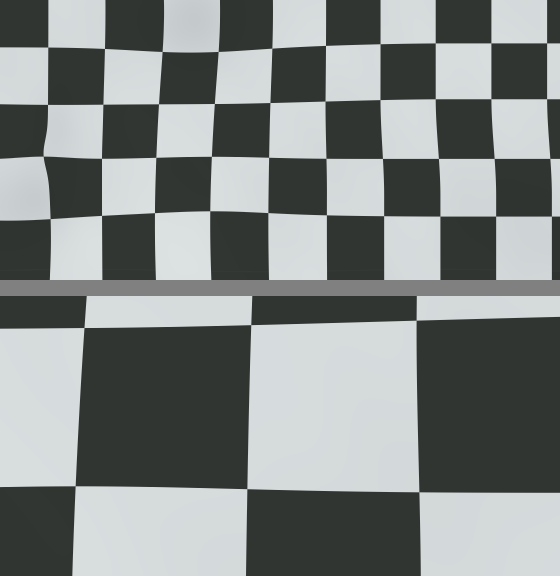
Top: the whole. Bottom: its middle third, enlarged.
Give the GLSL for this pattern, as a Shadertoy shader.

```glsl
// Dark and pale checkered cloth, gently rippled, with soft fold shading.

vec2 hashGradient(vec2 cell) {
    vec2 h = vec2(dot(cell, vec2(127.1, 311.7)), dot(cell, vec2(269.5, 183.3)));
    return 2.0 * fract(sin(h) * 43758.5) - 1.0;
}

float gradientNoise(vec2 p) {
    vec2 i = floor(p), f = fract(p);
    vec2 u = f * f * f * (f * (f * 6.0 - 15.0) + 10.0);
    vec2 e = vec2(0.0, 1.0);
    float low = mix(dot(hashGradient(i), f),
                    dot(hashGradient(i + e.yx), f - e.yx), u.x);
    float high = mix(dot(hashGradient(i + e.xy), f - e.xy),
                     dot(hashGradient(i + e.yy), f - e.yy), u.x);
    return mix(low, high, u.y);
}

// Soft elliptical swell, 1 at its centre
float swell(vec2 p, vec2 centre, vec2 radius) {
    vec2 q = (p - centre) / radius;
    return exp(-dot(q, q));
}

// Displacement of the cloth, in canvas heights
vec2 clothPull(vec2 p) {
    float right = smoothstep(0.8, 1.6, p.x);
    float upper = smoothstep(0.3, 0.65, p.y);
    float pinch = swell(p, vec2(0.15, 0.45), vec2(0.13, 0.07));

    vec2 pull = right * mix(vec2(0.008, -0.006), vec2(-0.009, 0.014), upper);
    pull += pinch * vec2(-0.017, 0.010);
    pull.x += 0.019 * swell(p, vec2(0.70, 0.95), vec2(0.30, 0.26));
    pull.x -= 0.019 * swell(p, vec2(0.68, 0.20), vec2(0.36, 0.40));
    pull.x += 0.013 * swell(p, vec2(0.15, 0.15), vec2(0.17, 0.22));
    pull.y -= 0.019 * swell(p, vec2(0.68, 0.83), vec2(0.28, 0.16));
    pull.y -= 0.006 * swell(p, vec2(0.20, 0.63), vec2(0.30, 0.10));
    pull.y -= 0.021 * swell(p, vec2(0.03, 0.19), vec2(0.28, 0.15));
    pull.y += 0.014 * swell(p, vec2(0.76, 0.30), vec2(0.26, 0.19));
    return pull;
}

// Antialiased checker: 1 in pale squares, 0 in dark ones
float checker(vec2 grid, float pixelsPerCell) {
    vec2 edge = 2.0 * abs(fract(grid * 0.5 - 0.25) - 0.5) - 0.5;
    vec2 side = clamp(edge * pixelsPerCell * 2.0, -1.0, 1.0);
    return 0.5 + 0.5 * side.x * side.y;
}

// Brightness of the folds, around 0
float foldShade(vec2 p) {
    float shade = 0.025 * gradientNoise(p * vec2(3.1, 2.3) + 4.7);
    shade += 0.010 * gradientNoise(p * vec2(7.0, 5.0) + p.yx * 2.0);
    shade += 0.025 * swell(p, vec2(0.62, 0.20), vec2(0.35, 0.35));
    shade -= 0.065 * swell(p, vec2(0.70, 0.93), vec2(0.16, 0.16));
    shade -= 0.060 * swell(p, vec2(0.12, 0.27), vec2(0.15, 0.13));
    shade -= 0.040 * swell(p, vec2(0.20, 0.55), vec2(0.08, 0.15));
    shade -= 0.025 * swell(p, vec2(1.90, 0.12), vec2(0.25, 0.25));
    return shade;
}

void mainImage(out vec4 fragColor, in vec2 fragCoord) {
    vec2 p = fragCoord / iResolution.y;

    // Grid of squares; the bottom row runs on to the lower edge
    vec2 grid = (p - clothPull(p) - vec2(0.172, 0.831)) / vec2(0.199, 0.1995);
    grid.y = max(grid.y, -3.5);
    float pale = checker(grid, 0.199 * iResolution.y);

    // Cloth colours
    float shade = foldShade(p);
    vec3 darkCloth = vec3(0.190, 0.208, 0.196) + 0.15 * shade;
    vec3 paleCloth = vec3(0.835, 0.857, 0.860) + shade * vec3(1.0, 0.97, 0.93);

    // Faint hem stitch across the dark squares
    float hem = abs(p.y - 0.034 - 0.004 * sin(p.x * 5.0));
    darkCloth += 0.012 * (1.0 - smoothstep(0.001, 0.004, hem));

    fragColor = vec4(mix(darkCloth, paleCloth, pale), 1.0);
}
```
